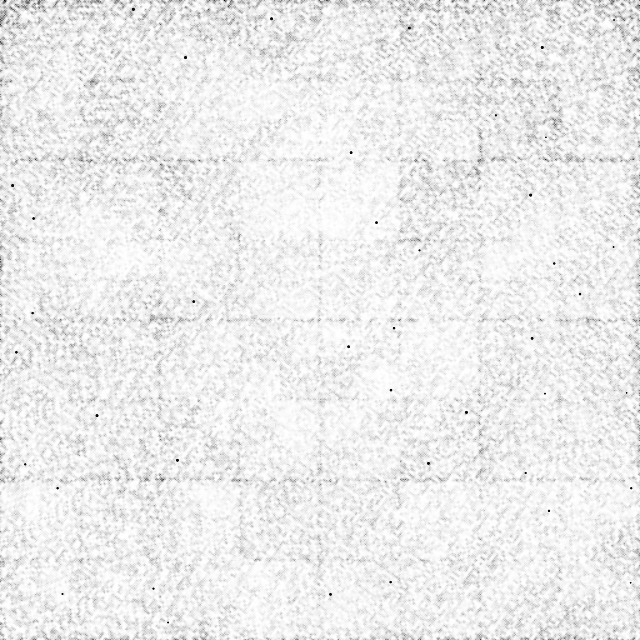
Give the GLSL for this texture, as a WebGL 2 fragment shader.

```glsl
#version 300 es
precision highp float;
// Pale paper covered in fine grey grain with sparse black specks.
// Grain is clumped noise on a checker dither; a tone map of nested panels,
// faint grid lines, blotches and darker borders sets its density.

uniform vec2 u_resolution;
out vec4 fragColor;

const float INK_GAIN = 0.235;      // overall grain darkness
const float FINE_CELLS = 512.0;    // finest grain across the canvas
const float CLUMP_CELLS = 225.0;   // grain clumps across the canvas
const float CLUMP_ANGLE = 0.62;    // keeps the clumps off the fine lattice
const float CLUMP_POWER = 1.7;
const float CHECKER_DEPTH = 0.35;
const float BASE_TONE = 0.02;
const float BLOTCH_DEPTH = 1.6;
const float PANEL_DEPTH = 0.3;
const float LINE_WIDTH = 0.0034;
const float LINE_DEPTH = 0.85;
const float CORNER_DEPTH = 1.2;
const float CORNER_REACH = 0.04;
const float RIM_DEPTH = 0.55;
const float TOP_DEPTH = 0.5;
const float SPECK_CELLS = 16.0;
const float SPECK_CHANCE = 0.19;
const float SPECK_INK = 0.96;
const float PI = 3.14159;

float hash(vec2 p) {
    return fract(sin(dot(p, vec2(127.1, 311.7))) * 43758.5453);
}

float valueNoise(vec2 p) {
    vec2 cell = floor(p);
    vec2 w = fract(p);
    w = w * w * (3.0 - 2.0 * w);
    float low = mix(hash(cell), hash(cell + vec2(1, 0)), w.x);
    float high = mix(hash(cell + vec2(0, 1)), hash(cell + vec2(1, 1)), w.x);
    return mix(low, high, w.y);
}

vec2 rotate(vec2 p, float angle) {
    float c = cos(angle);
    float s = sin(angle);
    return vec2(c * p.x - s * p.y, s * p.x + c * p.y);
}

float blotches(vec2 uv) {
    float sum = 0.0;
    float total = 0.0;
    float weight = 1.0;
    vec2 p = uv * 8.0;
    for (int i = 0; i < 5; i++) {
        sum += weight * valueNoise(p + float(i) * 17.3);
        total += weight;
        weight *= 0.82;
        p = rotate(p, 0.9) * 1.9;
    }
    return sum / total;
}

float lineProfile(float d) {
    return exp(-d * d / (LINE_WIDTH * LINE_WIDTH));
}

// Mirrored panels of three sizes, each with its own shade and border lines.
float panelTone(vec2 m) {
    float tone = 0.0;
    float strength = 1.0;
    float cells = 4.0;
    for (int i = 0; i < 3; i++) {
        vec2 p = m * cells;
        vec2 cell = floor(p);
        vec2 edge = floor(p + 0.5);
        vec2 d = (p - edge) / cells;
        float seed = float(i) * 31.0;
        tone += PANEL_DEPTH * (hash(cell + seed) - 0.5);
        float vertical = lineProfile(d.x) * mix(0.2, 1.0, hash(vec2(edge.x, cell.y) + seed + 5.3));
        float horizontal = lineProfile(d.y) * mix(0.3, 1.0, hash(vec2(cell.x, edge.y) + seed + 9.7));
        tone += LINE_DEPTH * strength * (0.8 * vertical + horizontal);
        strength *= 0.5;
        cells *= 2.0;
    }
    return tone;
}

// Shading inside the upper corners of nested frames.
float frameCorners(vec2 m) {
    float tone = 0.0;
    for (int i = 2; i <= 4; i++) {
        float halfSize = float(i) / 8.0;
        vec2 inset = vec2(halfSize, 0.5 + halfSize) - m;
        float inside = smoothstep(-0.002, 0.002, min(inset.x, inset.y));
        tone += inside * exp(-length(inset) / CORNER_REACH);
    }
    return CORNER_DEPTH * tone;
}

float borderTone(vec2 uv) {
    vec2 margin = min(uv, 1.0 - uv);
    float rim = exp(-min(margin.x, margin.y) / 0.022);
    return RIM_DEPTH * rim + TOP_DEPTH * smoothstep(0.84, 1.0, uv.y);
}

float grain(vec2 uv) {
    vec2 p = uv * FINE_CELLS - 0.5;
    float fine = 0.5 + valueNoise(p);
    float clump = pow(valueNoise(rotate(uv, CLUMP_ANGLE) * CLUMP_CELLS + 71.0), CLUMP_POWER);
    float checker = 1.0 + CHECKER_DEPTH * cos(PI * p.x) * cos(PI * p.y);
    return fine * clump * checker;
}

float specks(vec2 uv, float pixel) {
    vec2 cell = floor(uv * SPECK_CELLS);
    vec2 jitter = vec2(hash(cell + 2.7), hash(cell + 8.1));
    vec2 center = (cell + mix(vec2(0.1), vec2(0.9), jitter)) / SPECK_CELLS;
    float radius = mix(0.0013, 0.0025, hash(cell + 14.9));
    float edge = 0.5 * pixel;
    float disc = 1.0 - smoothstep(radius - edge, radius + edge, length(uv - center));
    return disc * step(hash(cell + 23.4), SPECK_CHANCE);
}

void main() {
    vec2 uv = gl_FragCoord.xy / u_resolution;
    vec2 mirrored = vec2(abs(uv.x - 0.5), uv.y);
    float tone = BASE_TONE + BLOTCH_DEPTH * blotches(uv);
    tone += panelTone(mirrored) + frameCorners(mirrored) + borderTone(uv);
    float ink = INK_GAIN * max(tone, 0.15) * grain(uv);
    ink = mix(ink, SPECK_INK, specks(uv, 1.0 / u_resolution.y));
    fragColor = vec4(vec3(1.0 - clamp(ink, 0.0, 1.0)), 1.0);
}
```
